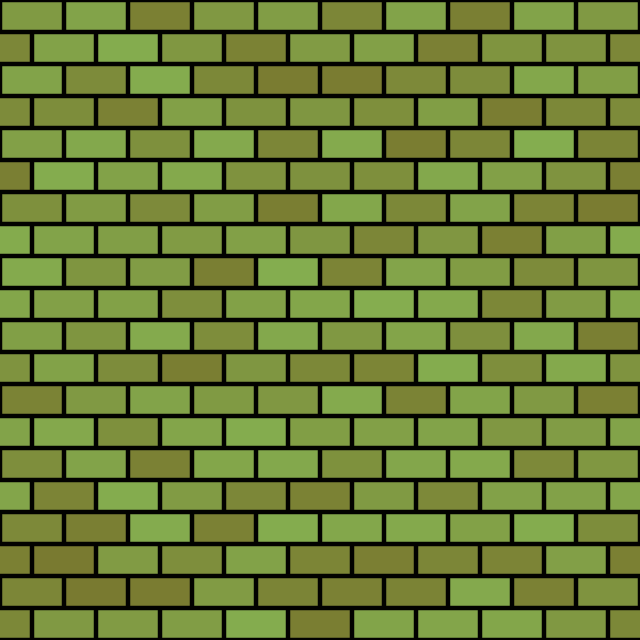
Give the GLSL for this pattern, as a WebGL 1 fragment shader.

```glsl
precision highp float;

uniform vec2 u_resolution;

const vec2 BRICK_COUNT = vec2(10.0, 20.0);
const float MORTAR_WIDTH = 0.007;
const vec3 MORTAR_COLOR = vec3(0.008, 0.008, 0.0);
const vec3 OLIVE = vec3(0.475, 0.475, 0.185);
const vec3 LEAF_GREEN = vec3(0.52, 0.68, 0.31);

float hash(vec2 cell) {
    vec3 p = fract(cell.xyx * vec3(0.1031, 0.1030, 0.0973));
    p += dot(p, p.yzx + 33.33);
    return fract((p.x + p.y) * p.z);
}

// Grid position with every other row moved by half a brick
vec2 runningBond(vec2 uv, vec2 count) {
    vec2 grid = uv * count;
    grid.x += 0.5 * (1.0 - mod(floor(grid.y), 2.0));
    return grid;
}

// Antialiased coverage of a centred rectangle
float boxCoverage(vec2 offset, vec2 halfSize, vec2 pixel) {
    vec2 inside = clamp((halfSize - abs(offset)) / pixel + 0.5, 0.0, 1.0);
    return inside.x * inside.y;
}

// One flat tint per brick, leaning slightly towards green
vec3 brickColor(vec2 cell) {
    float tint = pow(hash(cell + 7.0), 0.8);
    return mix(OLIVE, LEAF_GREEN, tint);
}

void main() {
    vec2 pixel = 1.0 / u_resolution;
    vec2 grid = runningBond(gl_FragCoord.xy * pixel, BRICK_COUNT);

    // Wrapped cell index keeps split bricks equal on both edges
    vec2 cell = mod(floor(grid), BRICK_COUNT);
    vec2 offset = (fract(grid) - 0.5) / BRICK_COUNT;
    vec2 halfSize = 0.5 / BRICK_COUNT - 0.5 * MORTAR_WIDTH;

    float brick = boxCoverage(offset, halfSize, pixel);
    gl_FragColor = vec4(mix(MORTAR_COLOR, brickColor(cell), brick), 1.0);
}
```
